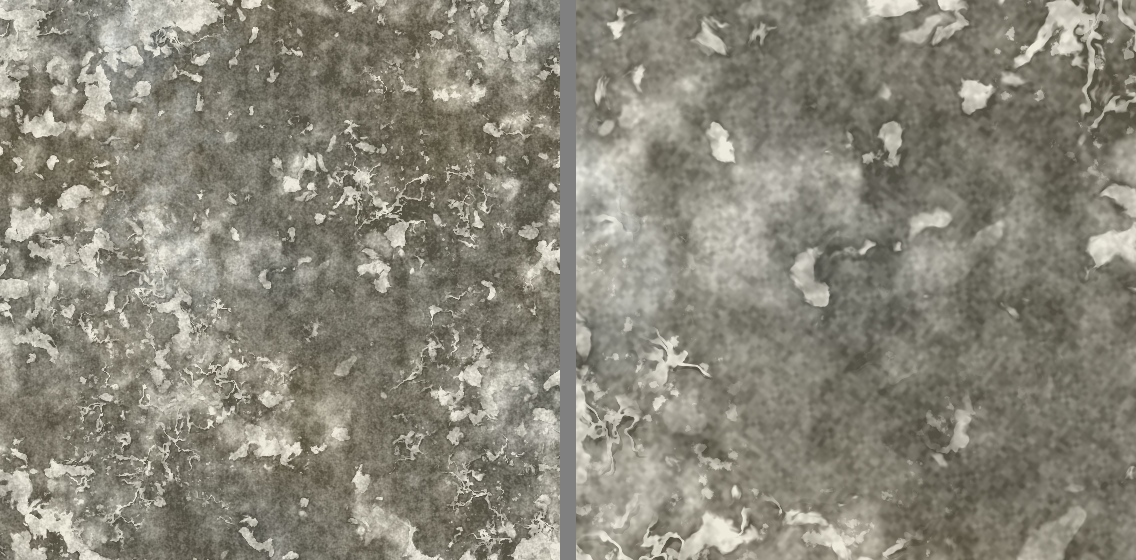
Left: the whole. Right: its middle third, enlarged.
Write a WebGL 1 fragment shader that draws this texture.

```glsl
precision highp float;
uniform vec2 u_resolution;

float hash(vec2 p) {
  vec3 q = fract(p.xyx * 0.1031);
  q += dot(q, q.yzx + 33.33);
  return fract((q.x + q.y) * q.z);
}

float noise(vec2 p) {
  vec2 cell = floor(p), f = fract(p);
  vec2 u = f * f * f * (f * (f * 6.0 - 15.0) + 10.0);
  float low = mix(hash(cell), hash(cell + vec2(1.0, 0.0)), u.x);
  float high = mix(hash(cell + vec2(0.0, 1.0)), hash(cell + 1.0), u.x);
  return mix(low, high, u.y);
}

vec2 turn(vec2 p) {
  return mat2(0.8, 0.6, -0.6, 0.8) * p;
}

float fbm(vec2 p) {
  float sum = 0.0, weight = 0.5;
  for (int i = 0; i < 5; i++) {
    sum += weight * noise(p);
    p = 2.0 * turn(p) + 17.3;
    weight *= 0.5;
  }
  return sum / 0.97;
}

// Streaks keep their axes, so their octaves are not rotated
float streakNoise(vec2 p) {
  return 0.5 * noise(p) + 0.3 * noise(p * 2.1 + 9.0) + 0.2 * noise(p * 4.3 + 23.0);
}

// Rounded chips, present in a cell with the given probability
float chips(vec2 p, float density) {
  vec2 cell = floor(p);
  float cover = 0.0;
  for (int y = -1; y <= 1; y++) {
    for (int x = -1; x <= 1; x++) {
      vec2 id = cell + vec2(float(x), float(y));
      vec2 center = id + 0.2 + 0.6 * vec2(hash(id + 5.1), hash(id + 41.7));
      float angle = 6.283 * hash(id + 71.3);
      vec2 axis = vec2(cos(angle), sin(angle));
      vec2 d = p - center;
      d = vec2(dot(d, axis), 1.5 * dot(d, vec2(-axis.y, axis.x)));
      float radius = mix(0.2, 0.6, hash(id + 13.9));
      float chip = 1.0 - smoothstep(radius - 0.2, radius, length(d));
      float present = smoothstep(-0.06, 0.06, density - hash(id + 97.0));
      cover = max(cover, chip * present);
    }
  }
  return cover;
}

// Thin winding contour of a noise field
float vein(vec2 p, float width) {
  float level = abs(fbm(p) - 0.5);
  return 1.0 - smoothstep(width * 0.4, width, level);
}

float veins(vec2 p, float region) {
  float broken = smoothstep(0.4, 0.6, noise(turn(p) * 26.0 + 7.0));
  float coarse = vein(p * 10.0 + 4.0, 0.018) * smoothstep(0.42, 0.54, region);
  float curly = vein(p * 24.0 + 60.0, 0.034) * smoothstep(0.47, 0.6, region);
  return max(coarse, curly) * broken;
}

void main() {
  vec2 p = gl_FragCoord.xy / min(u_resolution.x, u_resolution.y);
  vec2 warp = vec2(fbm(p * 24.0), fbm(p * 24.0 + 31.7)) - 0.5;
  vec2 q = p + 0.03 * warp;

  // Regions of wear
  float cluster = fbm(p * 7.0 + vec2(3.0, 8.0));
  float crackRegion = fbm(p * 6.0 + vec2(51.0, 22.0));
  float cloud = fbm(vec2(p.x * 8.0, p.y * 3.0) + 14.0) - 0.5;
  float columnX = (p.x - 0.27 + 0.3 * warp.x) / 0.07;
  float column = exp(-columnX * columnX) * smoothstep(0.25, 0.6, p.y);

  // Stained concrete with vertical streaks and grain
  float streaks = streakNoise(vec2(p.x * 75.0, p.y * 6.0)) - 0.5;
  float mottle = fbm(p * 42.0 + 80.0) - 0.5;
  float grain = noise(turn(p) * 360.0) - 0.5;
  float grit = noise(turn(turn(p)) * 210.0 + 45.0) - 0.5;
  float tone = 0.452 + 0.17 * cloud + 0.13 * streaks + 0.28 * mottle;
  tone += 0.13 * grain + 0.1 * grit + 0.08 * column;

  // Soft chalky bloom
  float bloom = smoothstep(0.47, 0.72, fbm(q * 18.0 + 27.0));
  tone += 0.27 * bloom * smoothstep(0.32, 0.6, cluster);

  // Raised pale veins with a dark side
  float line = veins(q, crackRegion);
  float shade = veins(q + vec2(-0.002, 0.003), crackRegion);
  tone -= 0.12 * shade * (1.0 - line);

  // Ragged flakes, rounded chips and crumbs
  float ragged = fbm(q * 31.0 + 110.0) + 0.6 * (cluster - 0.5);
  float flakes = smoothstep(0.67, 0.73, ragged);
  float rim = smoothstep(0.59, 0.65, ragged) * (1.0 - flakes);
  float density = 0.02 + 0.3 * smoothstep(0.46, 0.64, cluster);
  float pebbles = chips((p + 0.05 * warp) * 36.0, density);
  float crumbs = smoothstep(0.66, 0.76, fbm(p * 110.0 + 12.0));
  crumbs *= smoothstep(0.4, 0.58, crackRegion) * 0.7;
  float paint = max(max(flakes * 0.92, pebbles * 0.85), max(line * 0.92, crumbs));
  float paintTone = 0.84 + 0.5 * mottle + 0.14 * grain + 0.1 * grit;
  tone = mix(tone - 0.06 * rim, paintTone, paint);
  tone = clamp(tone, 0.33, 0.93);

  // Olive grey, drifting to rust and cool blue
  float warmth = 0.9 * (fbm(p * 4.0 + 140.0) - 0.5) - 0.35 * column;
  vec3 color = tone + vec3(0.0, -0.014, -0.064);
  color += vec3(0.04, 0.0, -0.06) * warmth * (1.0 - 0.5 * paint);
  gl_FragColor = vec4(color, 1.0);
}
```
